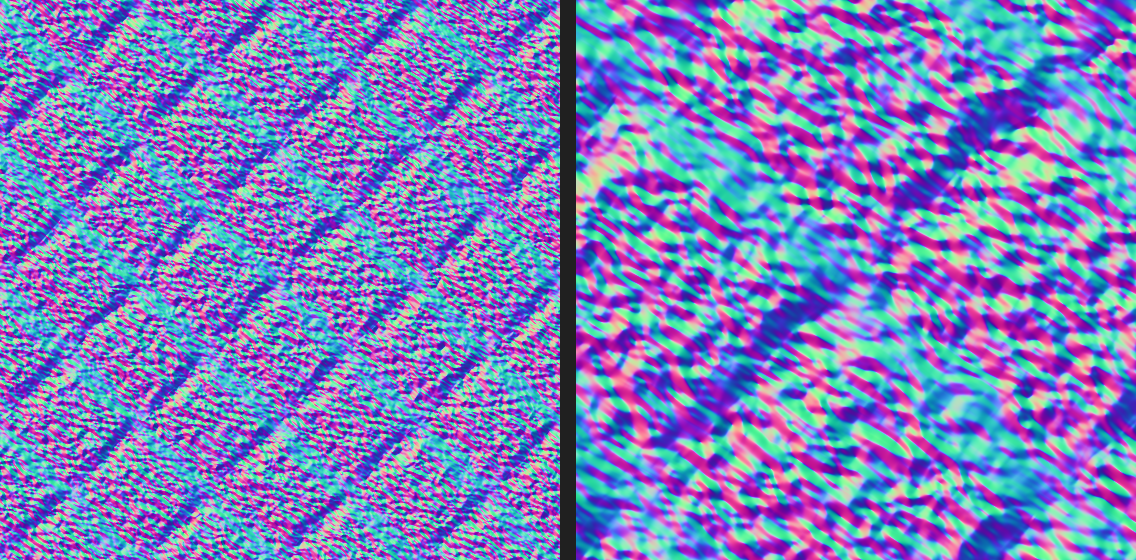
Left, the full canvas; right, a detail of the centre.
Give the GLSL for this texture map, as a Shadertoy shader.

```glsl
// Normal map of rough stone tiles laid diagonally, with bevelled edges and grooves.
#define REPEATS 4.0
#define TILE_SHIFT vec2(-0.05, -0.03)
#define GROOVE_DEPTH 0.032
#define DEPTH_VARIATION 0.3
#define RISE_WIDTH vec2(0.36, 0.20)
#define FALL_WIDTH vec2(0.25, 0.15)
#define EDGE_WOBBLE 0.010
#define GRAIN_SCALE vec2(82.0, 150.0)
#define GRAIN_HEIGHT 0.036
#define GRAIN_ANGLE 0.62
#define BAND_GRAIN 0.5
#define SAMPLE_STEP 0.001

float hash(vec2 p) {
    return fract(sin(dot(p, vec2(127.1, 311.7))) * 43758.5453);
}

float valueNoise(vec2 p) {
    vec2 cell = floor(p);
    vec2 f = fract(p);
    f = f * f * (3.0 - 2.0 * f);
    float low = mix(hash(cell), hash(cell + vec2(1.0, 0.0)), f.x);
    float high = mix(hash(cell + vec2(0.0, 1.0)), hash(cell + 1.0), f.x);
    return mix(low, high, f.y);
}

// Two octaves of streaks, stretched along a slanted axis.
float grain(vec2 p) {
    float c = cos(GRAIN_ANGLE);
    float s = sin(GRAIN_ANGLE);
    vec2 q = vec2(c * p.x - s * p.y, s * p.x + c * p.y) * GRAIN_SCALE;
    q += 0.7 * vec2(valueNoise(p * 34.0), valueNoise(p * 34.0 + 17.3));
    return valueNoise(q) + 0.35 * valueNoise(q * 1.9 + 31.7) - 0.67;
}

void tileProfile(vec2 f, out float plateau, out float smoothing) {
    vec2 rise = smoothstep(vec2(0.0), RISE_WIDTH, f);
    vec2 fall = 1.0 - smoothstep(1.0 - FALL_WIDTH, vec2(1.0), f);
    plateau = rise.x * rise.y * fall.x * fall.y;
    // Wide upper band and groove are worn smoother than the rest
    float band = smoothstep(0.72, 0.84, f.x) * (1.0 - smoothstep(0.97, 1.0, f.x));
    float groove = smoothstep(0.84, 0.92, f.y) * (1.0 - smoothstep(0.97, 1.0, f.y));
    smoothing = max(band, groove);
}

float surfaceHeight(vec2 p) {
    // Worn, wavering edges
    vec2 wobble = vec2(valueNoise(p * 28.0 + 5.0), valueNoise(p * 28.0 + 53.0)) - 0.5;
    vec2 w = p + EDGE_WOBBLE * wobble;

    // Diagonal tile grid
    vec2 grid = REPEATS * vec2(w.x + w.y, w.x - w.y) + TILE_SHIFT;
    float plateau, smoothing;
    tileProfile(fract(grid), plateau, smoothing);
    float depth = GROOVE_DEPTH * (1.0 + DEPTH_VARIATION * (hash(floor(grid)) - 0.5));

    float roughness = GRAIN_HEIGHT * mix(1.0, BAND_GRAIN, smoothing);
    return depth * plateau + roughness * grain(p);
}

void mainImage(out vec4 fragColor, in vec2 fragCoord) {
    vec2 p = fragCoord / iResolution.xy;

    // Slope by central differences
    vec2 e = vec2(SAMPLE_STEP, 0.0);
    vec2 slope = vec2(surfaceHeight(p + e.xy) - surfaceHeight(p - e.xy),
                      surfaceHeight(p + e.yx) - surfaceHeight(p - e.yx)) / (2.0 * SAMPLE_STEP);

    // Red channel points left, green points up
    vec3 normal = normalize(vec3(slope.x, -slope.y, 1.0));
    fragColor = vec4(0.5 + 0.5 * normal, 1.0);
}
```
